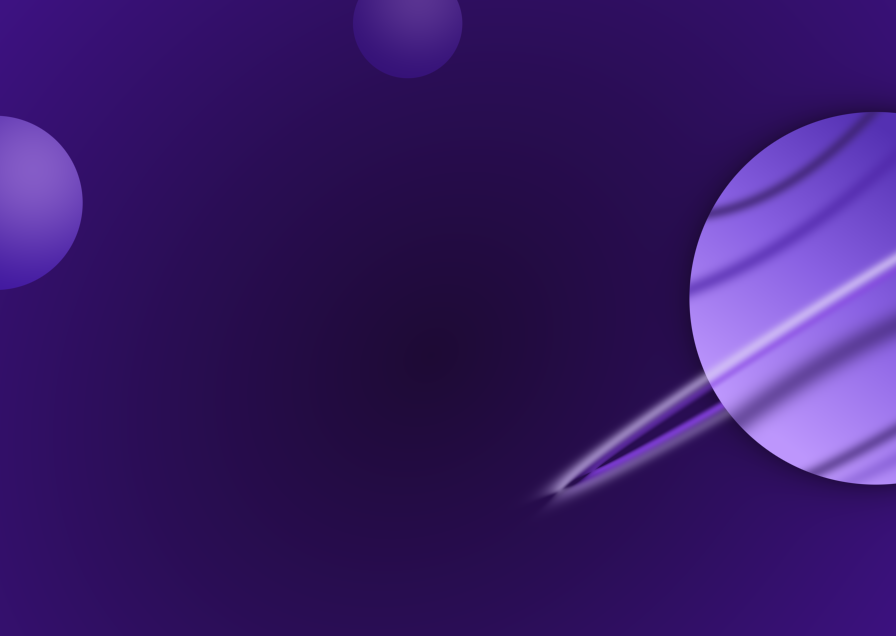
Write a Shadertoy shader that draws this background.

```glsl
const vec3 NIGHT_CORE = vec3(0.115, 0.040, 0.205);
const vec3 NIGHT_MID = vec3(0.165, 0.052, 0.335);
const vec3 NIGHT_EDGE = vec3(0.240, 0.070, 0.510);
const vec3 BAND_DARK = vec3(0.23, 0.13, 0.42);
const vec3 BAND_VIOLET = vec3(0.31, 0.15, 0.66);
const vec3 RING_PALE = vec3(0.83, 0.76, 0.96);
const vec3 RING_VIOLET = vec3(0.52, 0.25, 0.88);

// Antialiased disc coverage
float disc(vec2 p, float radius, float pixel) {
    return smoothstep(pixel, -pixel, length(p) - radius);
}

// Blend of three colours with the middle one at the given position
vec3 ramp(vec3 low, vec3 mid, vec3 high, float middle, float t) {
    vec3 lower = mix(low, mid, clamp(t / middle, 0.0, 1.0));
    return mix(lower, high, clamp((t - middle) / (1.0 - middle), 0.0, 1.0));
}

vec2 rotate(vec2 p, float angle) {
    float c = cos(angle), s = sin(angle);
    return vec2(c * p.x + s * p.y, c * p.y - s * p.x);
}

float ellipseDistance(vec2 p, vec2 radii) {
    float k = length(p / radii);
    return k * (k - 1.0) / max(length(p / (radii * radii)), 1e-4);
}

float softLine(float dist, float width) {
    return exp(-dist * dist / (width * width));
}

// Soft stripe along a parabola: offset, slope, curvature
float stripe(vec2 p, vec3 curve, float width) {
    float slope = curve.y + 2.0 * curve.z * p.x;
    float height = curve.x + p.x * (curve.y + curve.z * p.x);
    return softLine((p.y - height) / sqrt(1.0 + slope * slope), width);
}

vec3 backdrop(vec2 p) {
    vec2 q = rotate(p - vec2(0.678, 0.441), 0.785);
    float t = length(q * vec2(0.87, 1.08)) / 0.94;
    return ramp(NIGHT_CORE, NIGHT_MID, NIGHT_EDGE, 0.46, t);
}

// Moon lit from its upper right
vec3 moonColour(vec2 p, vec2 light, vec3 lit, vec3 shade) {
    return mix(lit, shade, smoothstep(0.0, 1.6, length(p - light)));
}

vec3 planetColour(vec2 p) {
    float t = dot(p, vec2(-0.6, -0.8)) * 0.6 + 0.45;
    vec3 colour = ramp(vec3(0.33, 0.19, 0.70), vec3(0.54, 0.38, 0.89),
                       vec3(0.74, 0.59, 0.99), 0.5, t);
    colour = mix(colour, BAND_DARK, 0.70 * stripe(p, vec3(1.017, 1.09, 0.515), 0.035));
    colour = mix(colour, BAND_VIOLET, 0.65 * stripe(p, vec3(0.666, 0.87, 0.25), 0.045));
    colour = mix(colour, BAND_DARK, 0.62 * stripe(p, vec3(-0.198, 0.50, -0.17), 0.075));
    colour = mix(colour, BAND_DARK, 0.60 * stripe(p, vec3(-0.768, 0.55, 0.10), 0.040));
    return mix(colour, BAND_VIOLET, 0.30 * stripe(p, vec3(-0.920, 0.50, 0.10), 0.045));
}

// Pale outer ring over a violet inner ring
vec3 drawRings(vec3 colour, vec2 p, float outerAlpha, float innerAlpha) {
    float outer = softLine(ellipseDistance(p, vec2(0.580, 0.037)), 0.0095);
    float inner = softLine(ellipseDistance(p, vec2(0.520, 0.022)), 0.0075);
    colour = mix(colour, RING_VIOLET, innerAlpha * inner);
    return mix(colour, RING_PALE, outerAlpha * outer);
}

void mainImage(out vec4 fragColor, in vec2 fragCoord) {
    vec2 p = fragCoord / iResolution.y;
    float pixel = 0.75 / iResolution.y;
    vec3 colour = backdrop(p);

    // Moons
    float leftRadius = 0.137, topRadius = 0.086;
    vec2 left = p - vec2(-0.007, 0.681);
    vec2 top = p - vec2(0.641, 0.963);
    vec3 leftColour = moonColour(left / leftRadius, vec2(0.43, 0.38),
                                 vec3(0.52, 0.36, 0.78), vec3(0.25, 0.09, 0.62));
    vec3 topColour = moonColour(top / topRadius, vec2(0.20, 0.50),
                                vec3(0.35, 0.20, 0.57), vec3(0.21, 0.07, 0.47));
    colour = mix(colour, leftColour, disc(left, leftRadius, pixel));
    colour = mix(colour, topColour, disc(top, topRadius, pixel));

    // Planet shadow
    float planetRadius = 0.293;
    vec2 local = p - vec2(1.377, 0.531);
    float gap = max(length(local) - planetRadius, 0.0);
    colour = mix(colour, NIGHT_CORE * 0.75, 0.55 * exp(-gap / 0.022));

    // Far ring arms, planet, near ring arms
    vec2 ringPoint = rotate(local, 0.548);
    float near = smoothstep(-0.006, 0.006, ringPoint.y);
    float far = 1.0 - near;
    colour = drawRings(colour, ringPoint, 0.34 * far, 0.85 * far);
    float body = disc(local, planetRadius, pixel);
    colour = mix(colour, planetColour(local / planetRadius), body);
    float outerAlpha = mix(0.62, 0.78, body);
    colour = drawRings(colour, ringPoint, outerAlpha * near, 0.50 * near);

    fragColor = vec4(colour, 1.0);
}
```
